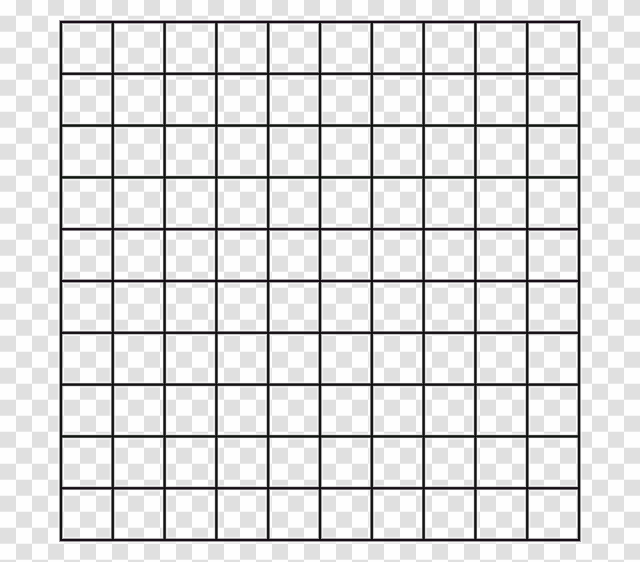
A Shadertoy shader for this pattern:

```glsl
// Black ten by ten square grid over a light grey and white checkerboard.

float hash(float n) {
    return fract(sin(n * 91.7 + 4.3) * 437.58);
}

// Grey share of a unit checkerboard, with edges smoothed over one pixel.
float checker(vec2 p, float pixel) {
    vec2 wave = abs(fract((p - 0.5) * 0.5) - 0.5) * 4.0 - 1.0;
    vec2 side = clamp(wave / pixel, -1.0, 1.0);
    return 0.5 - 0.5 * side.x * side.y;
}

void mainImage(out vec4 fragColor, in vec2 fragCoord) {
    // Forty checks span the width; the origin is the centre, with y down.
    float pixel = 40.0 / iResolution.x;
    vec2 p = (fragCoord - 0.5 * iResolution.xy) * vec2(pixel, -pixel);

    // Distance to the nearest vertical (x) and horizontal (y) grid line.
    float pitch = 3.238;
    vec2 line = clamp(round(p / pitch), -5.0, 5.0);
    vec2 dist = max(abs(p - line * pitch), abs(p.yx) - 5.0 * pitch);
    float nearest = min(dist.x, dist.y);

    // Checkerboard, bleached in a narrow band beside each line.
    float halo = 1.0 - smoothstep(0.15, 0.24, nearest);
    float grey = checker(p + vec2(20.0, 17.58), pixel) * (1.0 - 0.65 * halo);
    vec3 color = mix(vec3(0.998), vec3(0.877), grey);

    // Soft dark lines; each horizontal one leans slightly green or purple.
    float blur = max(0.055, 0.6 * pixel);
    vec2 ink = 1.0 - smoothstep(0.085 - blur, 0.085 + blur, dist);
    float lean = (hash(line.y) - 0.5) * 0.05;
    vec3 tint = vec3(-lean, lean, -lean) * step(dist.y, dist.x);
    color = mix(color, vec3(0.068) + tint, max(ink.x, ink.y));

    fragColor = vec4(color, 1.0);
}
```
